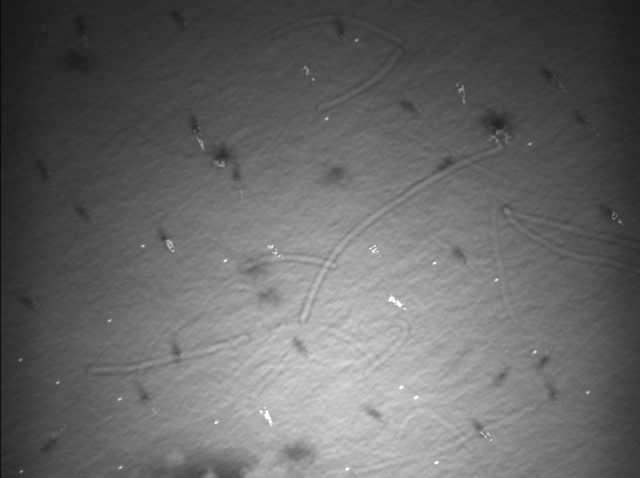
Give the GLSL for this texture, as a Shadertoy shader.

```glsl
float hash(vec2 p) {
    vec3 q = fract(vec3(p.xyx) * 0.1031);
    q += dot(q, q.yzx + 33.33);
    return fract((q.x + q.y) * q.z);
}

vec2 hash2(vec2 p) {
    return vec2(hash(p), hash(p + 57.3));
}

float noise(vec2 p) {
    vec2 i = floor(p), f = fract(p);
    f = f * f * (3.0 - 2.0 * f);
    return mix(mix(hash(i), hash(i + vec2(1, 0)), f.x),
               mix(hash(i + vec2(0, 1)), hash(i + 1.0), f.x), f.y);
}

float fbm(vec2 p) {
    float sum = 0.0, gain = 0.5;
    for (int i = 0; i < 4; i++) {
        sum += gain * noise(p);
        p = mat2(1.6, 1.2, -1.2, 1.6) * p + 17.0;
        gain *= 0.5;
    }
    return sum;
}

mat2 turn(float a) {
    return mat2(cos(a), -sin(a), sin(a), cos(a));
}

float blob(vec2 p, vec2 radius) {
    return exp(-dot(p / radius, p / radius));
}

// Crawl track along a quadratic curve: pale ridge between dark furrows
float track(vec2 p, vec2 a, vec2 b, vec2 c) {
    float d = 9.0;
    vec2 last = a;
    for (int i = 1; i <= 14; i++) {
        float t = float(i) / 14.0;
        vec2 next = mix(mix(a, b, t), mix(b, c, t), t), s = next - last;
        d = min(d, length(p - last - s * clamp(dot(p - last, s) / dot(s, s), 0.0, 1.0)));
        last = next;
    }
    return 0.08 * exp(-pow(d / 0.005, 2.0)) - 0.10 * exp(-pow((d - 0.009) / 0.004, 2.0));
}

// Ragged dark burrow; x is shadow, y is the pale rubble below it
vec2 burrow(vec2 p, vec2 centre, float size) {
    vec2 q = p - centre;
    q += 0.5 * size * (vec2(noise(p * 90.0), noise(p * 90.0 + 40.0)) - 0.5);
    float rubble = blob(q + vec2(0, 0.75 * size), size * vec2(0.8, 0.5));
    return vec2(blob(q, size * vec2(1.0, 0.7)), rubble * smoothstep(0.35, 0.8, noise(p * 150.0)));
}

void mainImage(out vec4 fragColor, in vec2 fragCoord) {
    vec2 p = fragCoord / iResolution.y;

    // Lamp pool fading toward the corners
    float falloff = length((p - vec2(0.72, 0.17)) / vec2(0.58, 0.65));
    float light = 0.08 + 0.69 * exp(-pow(falloff, 1.8));
    light *= 0.8 + 0.2 * smoothstep(0.0, 0.12, min(p.x, 1.34 - p.x));
    light *= smoothstep(-0.001, 0.004, p.x);

    // Sediment: slanted ripples, small grains and broad mottling
    vec2 r = turn(0.5) * p;
    vec2 ripple = r * vec2(22, 48) + 1.5 * noise(p * 14.0);
    vec2 grain = r * vec2(85, 130);
    float relief = 0.16 * (fbm(ripple) - fbm(ripple + vec2(0.15, 0.5)));
    relief += 0.17 * (fbm(grain) - fbm(grain + vec2(0.3, 0.8)));
    relief += 0.12 * (fbm(p * 7.0) - 0.47);

    // Main tracks
    vec2 w = p + 0.012 * (vec2(noise(p * 11.0), noise(p * 11.0 + 30.0)) - 0.5);
    relief += 1.1 * track(w, vec2(1.05, 0.69), vec2(0.69, 0.55), vec2(0.635, 0.33));
    relief += track(w, vec2(0.19, 0.225), vec2(0.36, 0.235), vec2(0.515, 0.295));
    relief += track(w, vec2(0.67, 0.77), vec2(0.74, 0.79), vec2(0.84, 0.89));
    relief += 0.9 * track(w, vec2(1.06, 0.565), vec2(1.18, 0.52), vec2(1.34, 0.485));
    relief += 0.9 * track(w, vec2(1.06, 0.565), vec2(1.1, 0.475), vec2(1.34, 0.435));
    relief += track(w, vec2(0.51, 0.435), vec2(0.6, 0.48), vec2(0.7, 0.44));
    relief += 0.6 * track(w, vec2(0.76, 0.31), vec2(0.93, 0.36), vec2(0.77, 0.22));
    relief += 0.7 * track(w, vec2(0.58, 0.93), vec2(0.69, 1.0), vec2(0.84, 0.91));
    relief += 0.6 * track(w, vec2(0.75, 0.01), vec2(0.97, 0.06), vec2(1.12, 0.15));

    // Faint older tracks
    for (int i = 0; i < 10; i++) {
        vec2 a = hash2(vec2(i, 3)) * vec2(1.34, 1);
        vec2 b = a + 0.3 * (hash2(vec2(i, 8)) - 0.5);
        vec2 c = b + 0.35 * (hash2(vec2(i, 14)) - 0.5);
        relief += 0.4 * track(w, a, b, c);
    }

    // Burrows and the dark patch at the lower edge
    vec2 pits = burrow(p, vec2(1.04, 0.74), 0.032) + burrow(p, vec2(0.465, 0.675), 0.024);
    pits += vec2(0.7, 0.1) * burrow(p, vec2(0.62, 0.05), 0.032);
    pits += vec2(0.55, 0) * burrow(p, vec2(0.7, 0.635), 0.03);
    pits += vec2(0.6, 0) * burrow(p, vec2(0.16, 0.875), 0.036);
    pits += vec2(0.45, 0) * (burrow(p, vec2(0.53, 0.435), 0.03) + burrow(p, vec2(0.56, 0.38), 0.028));
    float shadow = 0.55 * pits.x;
    float glint = 0.3 * pits.y;
    shadow += 0.5 * blob(p - vec2(0.45, -0.01), vec2(0.17, 0.06)) * smoothstep(0.2, 0.6, fbm(p * 25.0));

    // Tapered shells and dark tufts, one per jittered cell
    for (int i = 0; i < 30; i++) {
        vec2 cell = vec2(i % 6, i / 6);
        vec2 centre = (cell + 0.1 + 0.8 * hash2(cell + 21.0)) * vec2(0.223, 0.2);
        float kind = hash(cell + 71.0);
        float angle = mix(-1.5, -0.4, hash(cell + 5.0)) + (kind > 0.8 ? 1.4 : 0.0);
        vec2 q = turn(angle) * (p - centre);
        float len = mix(0.028, 0.05, hash(cell + 12.0)), t = q.x / len;
        float halfWidth = 0.008 * (1.0 - 0.75 * t);
        float body = smoothstep(0.002, -0.002, abs(q.y) - halfWidth)
                   * smoothstep(-0.05, 0.08, t) * smoothstep(1.05, 0.9, t);
        float bands = smoothstep(0.3, 0.75, noise(vec2(t * 9.0, q.y * 160.0) + cell * 13.0));
        glint += body * bands * (kind < 0.3 ? 0.38 : 0.09);
        float tuft = blob(q + vec2(0.008, 0.004), vec2(0.022, 0.009));
        shadow += tuft * (0.22 + 0.2 * noise(p * 120.0)) * step(0.2, kind);
    }

    // Sparse bright specks, mostly on the lit ground
    vec2 id = floor(p * 14.0);
    vec2 speck = fract(p * 14.0) - 0.15 - 0.7 * hash2(id + 4.0);
    float rare = step(hash(id + 91.0), mix(0.16, 0.03, smoothstep(0.2, 0.7, p.y)));
    glint += 0.6 * rare * blob(turn(0.5) * speck, vec2(0.055, 0.035));

    float grey = light * (1.0 + relief) * (1.0 - min(shadow, 0.65));
    grey += glint * (0.45 + 0.7 * light);
    fragColor = vec4(vec3(clamp(grey, 0.0, 1.0)), 1.0);
}
```
